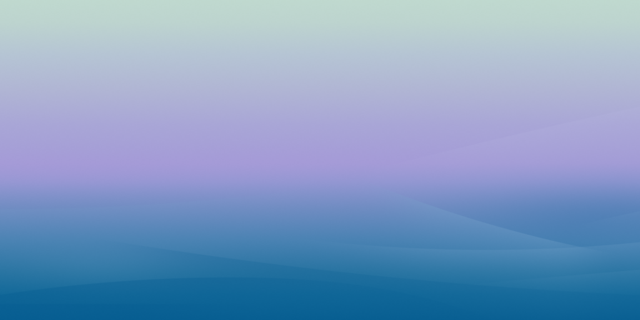
Write a Shadertoy shader that draws this background.

```glsl
float ramp(float a, float b, float x) {
    return clamp((x - a) / (b - a), 0.0, 1.0);
}

// Translucent sheet: crisp along its upper edge, fading downward
float sheet(float y, float edge, float depth) {
    float below = edge - y;
    return smoothstep(-0.003, 0.003, below) * exp(-max(below, 0.0) / depth);
}

float glow(vec2 p, vec2 center, vec2 radius) {
    vec2 d = (p - center) / radius;
    return exp(-dot(d, d));
}

float hash(vec2 p) {
    return fract(sin(dot(p, vec2(12.9898, 78.233))) * 43758.5453);
}

// Vertical blend from deep blue through lilac to pale mint
vec3 skyGradient(float y) {
    vec3 col = vec3(0.03, 0.37, 0.57);
    col = mix(col, vec3(0.07, 0.41, 0.60), ramp(0.00, 0.08, y));
    col = mix(col, vec3(0.15, 0.45, 0.63), ramp(0.08, 0.15, y));
    col = mix(col, vec3(0.29, 0.51, 0.70), ramp(0.15, 0.25, y));
    col = mix(col, vec3(0.44, 0.55, 0.76), ramp(0.25, 0.35, y));
    col = mix(col, vec3(0.57, 0.59, 0.82), ramp(0.35, 0.43, y));
    col = mix(col, vec3(0.64, 0.61, 0.84), ramp(0.43, 0.49, y));
    col = mix(col, vec3(0.66, 0.65, 0.84), ramp(0.49, 0.61, y));
    col = mix(col, vec3(0.69, 0.71, 0.83), ramp(0.61, 0.72, y));
    col = mix(col, vec3(0.71, 0.77, 0.83), ramp(0.72, 0.83, y));
    col = mix(col, vec3(0.74, 0.83, 0.81), ramp(0.83, 0.93, y));
    return mix(col, vec3(0.75, 0.85, 0.81), ramp(0.93, 1.0, y));
}

void mainImage(out vec4 fragColor, in vec2 fragCoord) {
    vec2 p = fragCoord / iResolution.xy;
    float x = p.x, y = p.y;
    vec3 lilac = vec3(0.66, 0.60, 0.85);
    vec3 mist = vec3(0.72, 0.72, 0.88);
    vec3 haze = vec3(0.48, 0.65, 0.80);
    vec3 deep = vec3(0.02, 0.36, 0.57);

    // Base tones with soft pools of colour
    vec3 col = skyGradient(y);
    col = mix(col, lilac, 0.35 * glow(p, vec2(0.10, 0.47), vec2(0.30, 0.05)));
    col = mix(col, lilac, 0.25 * glow(p, vec2(0.50, 0.50), vec2(0.20, 0.05)));
    col = mix(col, vec3(0.20, 0.45, 0.67), 0.40 * glow(p, vec2(0.95, 0.32), vec2(0.22, 0.10)));
    col = mix(col, haze, 0.12 * glow(p, vec2(0.16, 0.17), vec2(0.14, 0.07)));

    // Upper sheet rising to the right
    float t = x - 0.55;
    float rising = 0.453 + 0.52 * t - 0.10 * t * t;
    col = mix(col, mist, 0.20 * smoothstep(0.53, 0.85, x) * sheet(y, rising, 0.10));

    // Faint swell on the left
    float swell = 0.346 + 0.27 * x * x;
    col = mix(col, haze, 0.10 * (1.0 - smoothstep(0.25, 0.55, x)) * sheet(y, swell, 0.07));

    // Long slope falling to the right
    t = x - 0.573;
    float slope = 0.432 - 0.80 * t + 0.57 * t * t;
    float slopeFade = smoothstep(0.54, 0.70, x) * (1.0 - smoothstep(0.85, 0.97, x));
    col = mix(col, haze, 0.32 * slopeFade * sheet(y, slope, 0.08));

    // Small rise at the right border
    float rise = 0.30 + 0.45 * (x - 0.91);
    col = mix(col, haze, 0.12 * smoothstep(0.88, 1.0, x) * sheet(y, rise, 0.06));

    // Shallow bowl with a brighter middle
    float bowl = 0.219 + 0.42 * (x - 0.76) * (x - 0.76);
    float bowlFade = smoothstep(0.42, 0.72, x);
    col = mix(col, haze, 0.20 * bowlFade * sheet(y, bowl, 0.06));

    // Darker veils near the bottom
    t = x - 0.14;
    float veil = 0.258 - 0.33 * t + 0.14 * t * t;
    col = mix(col, deep, 0.20 * smoothstep(0.12, 0.35, x) * sheet(y, veil, 0.10));

    t = x - 0.36;
    float mound = 0.133 - 0.42 * t * t - 0.9 * pow(max(t, 0.0), 3.0);
    float moundFade = 1.0 - 0.6 * smoothstep(0.25, 0.60, x);
    col = mix(col, deep, 0.35 * moundFade * sheet(y, mound, 0.10));
    col = mix(col, deep, 0.35 * (1.0 - smoothstep(0.15, 0.45, x)) * sheet(y, 0.05, 0.20));

    // Pale film over the lower right
    float film = 0.12 + 0.17 * (x - 0.78);
    col = mix(col, haze, 0.10 * smoothstep(0.65, 1.0, x) * sheet(y, film, 0.08));

    // Dither against banding
    col += (hash(floor(p * vec2(512.0, 256.0))) - 0.5) / 255.0;
    fragColor = vec4(col, 1.0);
}
```
